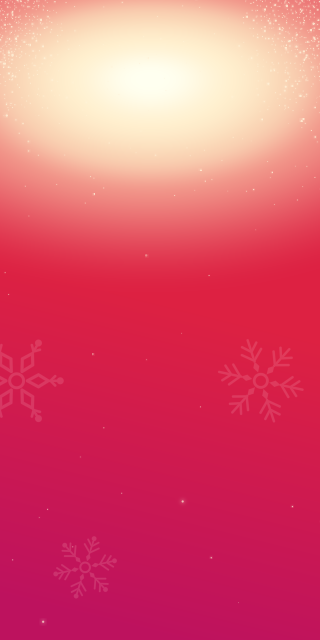
This background is drawn by a WebGL 2 fragment shader. Its source:

```glsl
#version 300 es
precision highp float;
// Festive backdrop: a tilted crimson to magenta gradient under a cream oval glow,
// with faint six-fold snowflakes (folded distance functions) and sparkling dust
// in the top corners (jittered grids thinned by gradient noise). Width is 1 unit.
uniform vec2 u_resolution;
out vec4 fragColor;

vec2 hash2(vec2 p) {
  vec3 q = fract(vec3(p.xyx) * vec3(0.1031, 0.1030, 0.0973));
  q += dot(q, q.yzx + 33.33);
  return fract((q.xx + q.yz) * q.zy);
}

float gradientNoise(vec2 p) {
  vec2 i = floor(p), f = fract(p), s = f * f * (3.0 - 2.0 * f);
  vec2 e = vec2(0.0, 1.0);
  float a = dot(hash2(i) * 2.0 - 1.0, f);
  float b = dot(hash2(i + e.yx) * 2.0 - 1.0, f - e.yx);
  float c = dot(hash2(i + e) * 2.0 - 1.0, f - e);
  float d = dot(hash2(i + 1.0) * 2.0 - 1.0, f - 1.0);
  return mix(mix(a, b, s.x), mix(c, d, s.x), s.y);
}

float segment(vec2 p, vec2 a, vec2 b) {
  vec2 v = b - a;
  return length(p - a - v * clamp(dot(p - a, v) / dot(v, v), 0.0, 1.0));
}

// Coverage of a snowflake; hollow ones carry diamond petals, dotted ones round tips.
float snowflake(vec2 p, float radius, float turn, bool hollow, bool dotted, float pixel) {
  p /= radius;
  float r = length(p);
  float angle = mod(atan(p.y, p.x) - turn + 0.5236, 1.0472) - 0.5236;
  vec2 q = r * vec2(cos(angle), abs(sin(angle)));
  float d = abs(r - 0.15) - 0.032;
  if (hollow) {
    float diamond = segment(q, vec2(0.23, 0.0), vec2(0.47, 0.13));
    diamond = min(diamond, segment(q, vec2(0.47, 0.13), vec2(0.68, 0.0)));
    d = min(d, diamond - 0.034);
    d = min(d, segment(q, vec2(0.68, 0.0), vec2(0.95, 0.0)) - 0.028);
    d = min(d, segment(q, vec2(0.73, 0.0), vec2(0.83, 0.10)) - 0.028);
  } else {
    d = min(d, segment(q, vec2(0.46, 0.0), vec2(0.97, 0.0)) - 0.028);
    d = min(d, segment(q, vec2(0.48, 0.0), vec2(0.69, 0.23)) - 0.028);
    d = min(d, segment(q, vec2(0.69, 0.0), vec2(0.86, 0.17)) - 0.028);
    d = min(d, abs(q.x - 0.33) * 0.5 + q.y * 0.9 - 0.065);
  }
  if (dotted) d = min(d, length(q - vec2(0.94, 0.0)) - 0.075);
  return smoothstep(pixel, -pixel, d * radius);
}

// Colour and opacity of the glow at a distance from its heart.
vec4 glow(float d) {
  vec3 c = mix(vec3(1.0, 1.0, 0.94), vec3(1.0, 0.94, 0.81), smoothstep(0.02, 0.16, d));
  c = mix(c, vec3(0.98, 0.84, 0.71), smoothstep(0.13, 0.27, d));
  c = mix(c, vec3(0.97, 0.72, 0.62), smoothstep(0.25, 0.36, d));
  return vec4(c, 1.0 - smoothstep(0.20, 0.68, d));
}

// Fine bright specks, one per jittered cell, on several grids.
float sparkles(vec2 p, float density, float pixel) {
  float light = 0.0;
  for (int i = 0; i < 5; i++) {
    float cells = 22.0 + 17.0 * float(i);
    vec2 g = p * cells + float(i) * 7.3, id = floor(g);
    vec2 place = hash2(id + 11.0), trait = hash2(id + 53.0);
    float size = mix(0.0008, 0.0036, pow(trait.y, 5.0));
    float dist = length(fract(g) - 0.2 - 0.6 * place) / cells;
    float speck = smoothstep(size + pixel, size - pixel, dist);
    speck += 0.25 * exp(-dist * dist / (size * size * 9.0));
    light += speck * step(trait.x, density) * mix(0.35, 1.0, place.x);
  }
  return min(light, 1.0);
}

void main() {
  vec2 p = gl_FragCoord.xy / u_resolution * vec2(1.0, 2.0);
  float pixel = 0.7 / u_resolution.x;

  // Crimson field, redder towards the upper right
  float tilt = clamp((p.y + 0.25 * (p.x - 0.5)) / 1.05, 0.0, 1.0);
  vec3 color = mix(vec3(0.74, 0.07, 0.37), vec3(0.865, 0.13, 0.26), tilt);

  // Snowflakes
  float flakes = snowflake(p - vec2(0.052, 0.81), 0.145, 0.0, true, true, pixel);
  flakes += snowflake(p - vec2(0.815, 0.81), 0.137, -0.21, false, false, pixel);
  flakes += snowflake(p - vec2(0.266, 0.227), 0.100, 0.22, false, true, pixel);
  color = mix(color, vec3(0.97, 0.66, 0.72), 0.20 * flakes);

  // Oval glow, compressed above its heart
  vec2 fromHeart = (p - vec2(0.47, 1.753)) * vec2(0.58, 1.0);
  fromHeart.y *= fromHeart.y > 0.0 ? 1.25 : 1.0;
  vec4 halo = glow(length(fromHeart));
  color = mix(color, halo.rgb, halo.a);

  // Dust gathered in the top corners, a few specks drifting lower
  float side = smoothstep(0.22, 0.52, abs(p.x - 0.48));
  float dust = side * smoothstep(1.58, 1.95, p.y) * (0.55 + 0.7 * gradientNoise(p * 9.0));
  dust += 0.012 * smoothstep(1.28, 1.5, p.y);
  color = mix(color, vec3(1.0, 0.95, 0.85), 0.8 * sparkles(p, dust, pixel));

  fragColor = vec4(color, 1.0);
}
```
